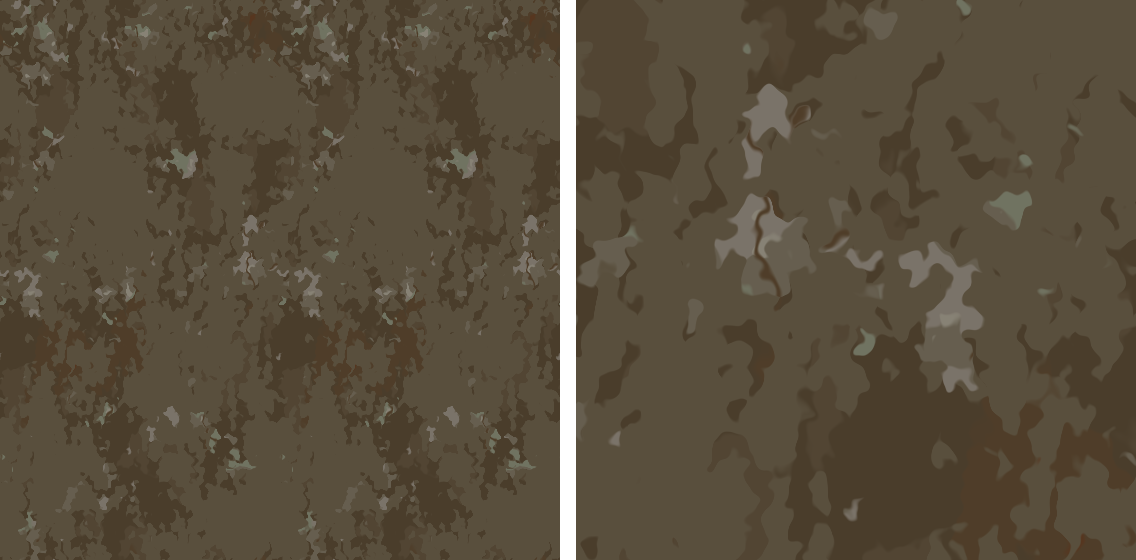
Left, the full canvas; right, a detail of the centre.
Give the GLSL for this texture, as a WebGL 1 fragment shader.

```glsl
precision highp float;
// Weathered earth-brown wall: flat ground, ragged vertical damp stains with
// rusty veins, and clusters of pale lichen chips. Every layer is thresholded
// periodic gradient noise, so the pattern tiles twice across and once up.

uniform vec2 u_resolution;

// Unit gradient for a lattice corner, wrapped to the tile.
vec2 gradientAt(vec2 cell, vec2 cells, float seed) {
  cell = mod(cell, cells);
  float h = fract(sin(dot(cell, vec2(12.99, 78.23)) + seed * 37.7) * 43758.5);
  float angle = 6.28318 * h;
  return vec2(cos(angle), sin(angle));
}

// Gradient noise with a whole number of cells per tile.
float noise(vec2 p, vec2 cells, float seed) {
  p *= cells;
  vec2 i = floor(p);
  vec2 f = p - i;
  vec2 w = f * f * f * (f * (f * 6.0 - 15.0) + 10.0);
  vec2 e = vec2(1.0, 0.0);
  float a = dot(gradientAt(i, cells, seed), f);
  float b = dot(gradientAt(i + e.xy, cells, seed), f - e.xy);
  float c = dot(gradientAt(i + e.yx, cells, seed), f - e.yx);
  float d = dot(gradientAt(i + e.xx, cells, seed), f - e.xx);
  return mix(mix(a, b, w.x), mix(c, d, w.x), w.y);
}

// Soft-edged threshold.
float above(float value, float level) {
  return smoothstep(level - 0.025, level + 0.025, value);
}

// Damp patches broken up by tall branching veins and a fine ragged edge.
float stainField(vec2 p) {
  float damp = 0.65 * noise(p, vec2(4.0, 4.0), 1.0)
             + 0.5 * noise(p, vec2(8.0, 9.0), 2.0);
  float veins = 0.5 - 2.0 * abs(noise(p, vec2(15.0, 15.0), 3.0));
  float ragged = noise(p, vec2(38.0, 54.0), 4.0);
  return damp + 0.45 * veins + 0.4 * ragged;
}

// Chips gathered into loose clusters, about as wide as they are tall.
float lichenField(vec2 p) {
  return 0.75 * noise(p, vec2(4.0, 7.0), 5.0)
       + 0.65 * noise(p, vec2(14.0, 26.0), 6.0)
       + 0.38 * noise(p, vec2(34.0, 62.0), 7.0);
}

void main() {
  vec2 uv = gl_FragCoord.xy / u_resolution.y;
  vec2 tile = uv * vec2(2.0, 1.0);

  // Jagged outlines.
  vec2 jag = vec2(noise(tile, vec2(46.0, 80.0), 8.0),
                  noise(tile, vec2(46.0, 80.0), 9.0));
  vec2 p = tile + jag * vec2(0.018, 0.009);

  vec3 color = vec3(0.35, 0.31, 0.24);

  // Stains: deep brown, with fainter and rustier stretches.
  float stain = stainField(p);
  float faint = noise(p, vec2(7.0, 7.0), 10.0) + 0.4 * noise(p, vec2(20.0, 24.0), 11.0);
  float rust = noise(p, vec2(5.0, 4.0), 12.0) + 0.3 * noise(p, vec2(24.0, 22.0), 13.0);
  vec3 stainColor = mix(vec3(0.29, 0.24, 0.17), vec3(0.32, 0.27, 0.20), above(faint, 0.16));
  stainColor = mix(stainColor, vec3(0.31, 0.24, 0.16), above(rust, 0.29));
  stainColor = mix(stainColor, vec3(0.34, 0.21, 0.12), above(rust, 0.56));
  color = mix(color, stainColor, above(stain, 0.18));

  // Lichen: dim chips, paler green or grey ones, and bright cores.
  float lichen = lichenField(p);
  float pale = noise(p, vec2(11.0, 19.0), 14.0);
  float hue = noise(p, vec2(6.0, 10.0), 15.0);
  vec3 paleColor = mix(vec3(0.44, 0.45, 0.38), vec3(0.48, 0.45, 0.41), above(hue, 0.0));
  vec3 lichenColor = mix(vec3(0.40, 0.37, 0.31), paleColor, above(pale, 0.0));
  lichenColor = mix(lichenColor, vec3(0.53, 0.51, 0.46), above(lichen, 0.62));
  color = mix(color, lichenColor, above(lichen, 0.36));

  // A few dark cracks run over the chips.
  float crack = 0.03 - abs(noise(p, vec2(9.0, 11.0), 16.0));
  float crackMask = above(crack, 0.0) * above(lichen, 0.36) * above(rust, 0.05);
  color = mix(color, vec3(0.31, 0.24, 0.16), crackMask);

  gl_FragColor = vec4(color, 1.0);
}
```
